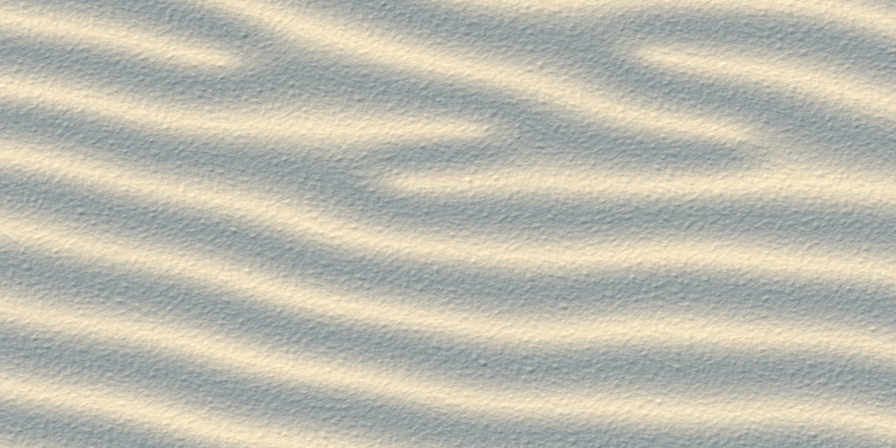
Reproduce this texture procedurally as a WebGL 2 fragment shader.

```glsl
#version 300 es
precision highp float;
// Wind-rippled sand in low light: warm crests over cool, blue-grey troughs.
// A tilted, wavy phase field makes the ripples; alternating phase defects
// make crests fork and end. Scattered cellular bumps give the sand grain.

#define SPACING 0.17
#define SLOPE 0.155
#define BEND 0.03
#define DEFECTS 5
#define UPPER_WIDTH 0.55
#define CREST_POWER 1.2
#define GRAIN_CELLS 88.0
#define GRAIN_CONTRAST 0.052
#define SHADE vec3(0.598, 0.634, 0.635)
#define DUSK vec3(0.735, 0.725, 0.682)
#define GLOW vec3(0.962, 0.898, 0.770)

uniform vec2 u_resolution;
out vec4 fragColor;

const float TAU = 6.2831853;

vec3 hash3(vec2 cell) {
    vec3 h = fract(cell.xyx * vec3(0.1031, 0.1030, 0.0973));
    h += dot(h, h.yxz + 33.33);
    return fract((h.xxy + h.yzz) * h.zyx);
}

// Side-lit bumps, one per cell, with random place and height.
float grain(vec2 p) {
    const vec2 toLight = vec2(-0.42, 0.91);
    vec2 cell = floor(p);
    float shade = 0.0;
    for (int j = -1; j <= 1; j++) {
        for (int i = -1; i <= 1; i++) {
            vec2 id = cell + vec2(i, j);
            vec3 h = hash3(id);
            vec2 r = p - id - h.xy;
            shade += (0.4 + 1.3 * h.z) * dot(r, toLight) * exp(-5.0 * dot(r, r));
        }
    }
    return shade;
}

// x: ripple phase, whole numbers on crests; y: fade near the defects.
vec2 ripplePhase(vec2 p) {
    float bend = BEND * sin(3.14 * p.x - 1.3)
               + 0.006 * sin(5.3 * p.x + 8.0 * p.y)
               + 0.004 * sin(12.0 * p.x - 7.0 * p.y + 2.0);
    float phase = (p.y + SLOPE * p.x + bend) / SPACING - 0.07;
    float fade = 1.0;
    float turn = -1.0;
    for (int i = 0; i < DEFECTS; i++) {
        float n = float(i);
        vec2 centre = vec2(0.56 + 0.28 * n, 0.74 - 0.16 * sin(1.94 * n - 1.0));
        vec2 r = (p - centre) * vec2(1.0, 1.5);
        phase += turn * atan(r.y, r.x) / TAU;
        fade *= 1.0 - exp(-dot(r, r) * 500.0);
        turn = -turn;
    }
    return vec2(phase, fade);
}

// Brightness across one ripple: a rounded ridge, wider on its upper side.
float ridgeLight(float phase) {
    float f = fract(phase);
    float rise = f < UPPER_WIDTH ? 1.0 - f / UPPER_WIDTH
                                 : (f - UPPER_WIDTH) / (1.0 - UPPER_WIDTH);
    return pow(mix(rise, smoothstep(0.0, 1.0, rise), 0.6), CREST_POWER);
}

void main() {
    vec2 p = gl_FragCoord.xy / u_resolution.y;

    // Ripples, with slow changes of crest brightness
    vec2 ripple = ripplePhase(p);
    float light = mix(0.38, ridgeLight(ripple.x), ripple.y);
    light *= 0.97 + 0.05 * sin(2.1 * p.x + 3.0 * p.y) * sin(4.7 * p.x - 6.0 * p.y);

    // Two sizes of grain, slightly stretched sideways
    vec2 q = p * vec2(0.78, 1.0) * GRAIN_CELLS;
    q += 0.4 * sin(q.yx * 0.37);
    float grit = 4.0 * grain(q) + 3.0 * grain(q * 1.83 + 17.0);
    light = clamp(light + 0.05 * grit, 0.0, 1.0);

    // Cool shade to warm light; crests are smoother
    vec3 colour = mix(SHADE, DUSK, smoothstep(0.0, 0.45, light) * 0.4 + min(light / 0.45, 1.0) * 0.6);
    colour = mix(colour, GLOW, clamp((light - 0.45) / 0.55, 0.0, 1.0));
    colour += GRAIN_CONTRAST * mix(1.0, 0.5, light) * grit * vec3(1.0, 0.96, 0.88);
    fragColor = vec4(clamp(colour, 0.0, 1.0), 1.0);
}
```
